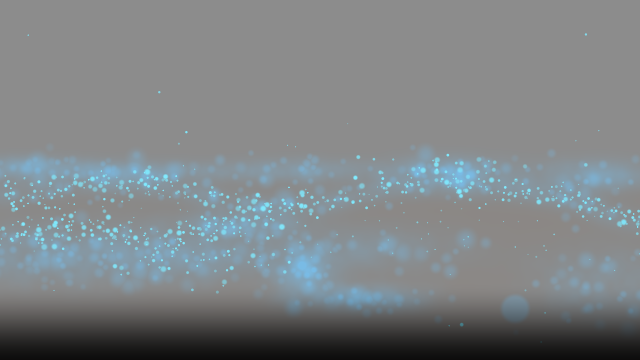
A Shadertoy shader for this background:

```glsl
// Drifting bands of glowing blue particles over a grey backdrop that sinks to black.
// Soft lobes and noise make the haze; jittered grids scatter bokeh and sparks,
// whose chance of appearing follows smooth ridge curves across the canvas.

const vec3 BACKDROP = vec3(0.548);
const vec3 WARM_MIST = vec3(0.545, 0.53, 0.52);
const vec3 HAZE_BLUE = vec3(0.47, 0.75, 0.93);
const vec3 SPARK_CYAN = vec3(0.50, 0.92, 1.0);
const float HORIZON = 0.565;
const float FLOOR_FADE_TOP = 0.215;
const float FLOOR_LIGHT = 0.07;
const float HAZE_STRENGTH = 0.85;

// Ridge heights at nine even steps from left to right
const float MAIN_RIDGE[9] = float[9](0.465, 0.49, 0.485, 0.432, 0.435, 0.487, 0.48, 0.455, 0.385);
const float LOW_RIDGE[9] = float[9](0.345, 0.37, 0.335, 0.385, 0.42, 0.43, 0.43, 0.42, 0.40);

// Haze lobes: centre xy, radii xy, as fractions of the canvas
const int LOBES = 12;
const vec4 LOBE_SHAPE[12] = vec4[12](
    vec4(0.06, 0.53, 0.12, 0.030), vec4(0.24, 0.525, 0.10, 0.025),
    vec4(0.46, 0.525, 0.11, 0.030), vec4(0.70, 0.522, 0.08, 0.038),
    vec4(0.93, 0.51, 0.08, 0.040), vec4(0.37, 0.375, 0.09, 0.035),
    vec4(0.47, 0.25, 0.045, 0.06), vec4(0.56, 0.17, 0.09, 0.035),
    vec4(0.10, 0.29, 0.17, 0.08), vec4(0.30, 0.29, 0.12, 0.07),
    vec4(0.60, 0.31, 0.12, 0.06), vec4(0.95, 0.21, 0.11, 0.09));
const float LOBE_GAIN[12] = float[12](
    0.60, 0.28, 0.42, 0.65, 0.45, 0.45, 0.70, 0.60, 0.42, 0.32, 0.24, 0.30);

vec3 hash3(vec2 cell, float seed) {
    vec3 q = fract(vec3(cell.xyx + seed * 17.3) * vec3(0.1031, 0.1030, 0.0973));
    q += dot(q, q.yxz + 33.33);
    return fract((q.xxy + q.yzz) * q.zyx);
}

float valueNoise(vec2 p) {
    vec2 i = floor(p), f = fract(p);
    f = f * f * (3.0 - 2.0 * f);
    float low = mix(hash3(i, 1.0).x, hash3(i + vec2(1, 0), 1.0).x, f.x);
    float high = mix(hash3(i + vec2(0, 1), 1.0).x, hash3(i + vec2(1, 1), 1.0).x, f.x);
    return mix(low, high, f.y);
}

float fbm(vec2 p) {
    return 0.55 * valueNoise(p) + 0.3 * valueNoise(p * 2.1 + 7.0) + 0.15 * valueNoise(p * 4.3 + 3.0);
}

float bell(vec2 offset, vec2 radius) {
    vec2 q = offset / radius;
    return exp(-dot(q, q));
}

// Catmull-Rom curve through the ridge heights
float ridgeHeight(float h[9], float x) {
    float s = clamp(x, 0.0, 0.9999) * 8.0;
    int i = int(s);
    float t = fract(s);
    float a = h[max(i - 1, 0)], b = h[i], c = h[i + 1], d = h[min(i + 2, 8)];
    return b + 0.5 * t * (c - a + t * (2.0 * a - 5.0 * b + 4.0 * c - d + t * (3.0 * (b - c) + d - a)));
}

// Density of the haze
float hazeField(vec2 uv) {
    float sum = 0.0;
    for (int i = 0; i < LOBES; i++)
        sum += LOBE_GAIN[i] * bell(uv - LOBE_SHAPE[i].xy, LOBE_SHAPE[i].zw);
    float ridge = uv.y - ridgeHeight(MAIN_RIDGE, uv.x);
    return sum + 0.25 * bell(vec2(0.0, ridge), vec2(1.0, 0.035));
}

// Density of the sharp sparks
float sparkField(vec2 uv) {
    float upper = bell(vec2(0.0, uv.y - ridgeHeight(MAIN_RIDGE, uv.x)), vec2(1.0, 0.027));
    float lower = bell(vec2(0.0, uv.y - ridgeHeight(LOW_RIDGE, uv.x)), vec2(1.0, 0.035));
    lower *= 1.0 - smoothstep(0.38, 0.50, uv.x);
    float crest = 0.7 * bell(uv - vec2(0.71, 0.542), vec2(0.10, 0.022));
    float spill = 0.5 * bell(uv - vec2(0.32, 0.27), vec2(0.11, 0.05));
    float drift = 0.35 * bell(uv - vec2(0.06, 0.42), vec2(0.14, 0.07));
    return max(max(upper, lower), max(crest, max(spill, drift)));
}

// One jittered grid of discs; kind 0 follows haze, 1 sparks, 2 is sparse dust
float particles(vec2 p, float cellSize, vec2 radii, float core, float chance, int kind) {
    float aspect = iResolution.x / iResolution.y, light = 0.0;
    float seed = float(kind) + cellSize * 100.0;
    for (int j = -1; j <= 1; j++)
    for (int i = -1; i <= 1; i++) {
        vec2 cell = floor(p / cellSize) + vec2(i, j);
        vec3 rnd = hash3(cell, seed), look = hash3(cell, seed + 5.0);
        vec2 centre = (cell + rnd.xy) * cellSize;
        float radius = mix(radii.x, radii.y, look.x * look.x) + 0.5 / iResolution.y;
        float dist = length(p - centre);
        if (dist > radius) continue;
        vec2 uv = centre / vec2(aspect, 1.0);
        float density = kind == 0 ? hazeField(uv) : kind == 1 ? sparkField(uv)
            : bell(uv - vec2(0.5, 0.41), vec2(0.9, 0.13));
        float present = step(rnd.z, density * chance);
        light = max(light, present * mix(0.45, 1.0, look.y) * (1.0 - smoothstep(radius * core, radius, dist)));
    }
    return light;
}

void mainImage(out vec4 fragColor, in vec2 fragCoord) {
    vec2 uv = fragCoord / iResolution.xy, p = fragCoord / iResolution.y;
    vec3 color = mix(WARM_MIST, BACKDROP, smoothstep(HORIZON - 0.12, HORIZON, uv.y));

    // Cloudy haze with soft bokeh clumps
    float haze = hazeField(uv) * (0.35 + 1.1 * fbm(p * 14.0));
    float clumps = 0.30 * particles(p, 0.045, vec2(0.02, 0.04), 0.1, 1.2, 0)
                 + 0.28 * particles(p, 0.024, vec2(0.01, 0.02), 0.2, 1.0, 0);
    float lens = 0.32 * (1.0 - smoothstep(0.030, 0.046, length((uv - vec2(0.805, 0.142)) * vec2(iResolution.x / iResolution.y, 1.0))));
    color = mix(color, HAZE_BLUE, clamp(haze * HAZE_STRENGTH + clumps + lens, 0.0, 0.92));

    // Sharp sparks and fine dust
    float sparks = particles(p, 0.021, vec2(0.004, 0.010), 0.35, 0.75, 1);
    sparks = max(sparks, particles(p, 0.014, vec2(0.002, 0.005), 0.3, 0.40, 1));
    sparks = max(sparks, 0.7 * particles(p, 0.027, vec2(0.0015, 0.003), 0.2, 0.22, 2));
    color = mix(color, SPARK_CYAN, sparks);

    // Floor sinking into darkness
    color *= mix(FLOOR_LIGHT, 1.0, smoothstep(-0.02, FLOOR_FADE_TOP, uv.y));
    fragColor = vec4(color, 1.0);
}
```
